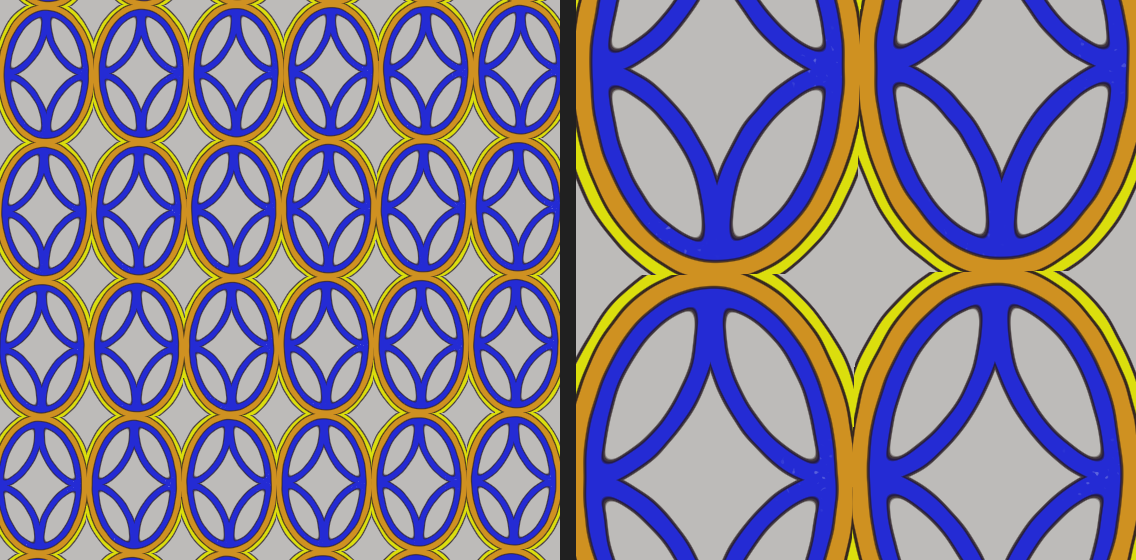
Left: the whole. Right: its middle third, enlarged.
Reproduce this pattern procedurally as a Shadertoy shader.

```glsl
// Slightly skewed grid of outlined ovals, each holding four leaves around a concave diamond.
#define COLUMN_STEP vec2(0.1694, 0.0017)
#define ROW_STEP    vec2(0.0041, 0.2447)
#define FIRST_OVAL  vec2(0.0827, 0.8670)
#define YELLOW_R    vec2(0.0936, 0.1330)
#define ORANGE_R    vec2(0.0866, 0.1262)
#define BLUE_R      vec2(0.0752, 0.1146)
#define OPENING_R   vec2(0.0645, 0.1037)
#define CORNER      vec2(0.0846, 0.1224)
#define DIAMOND_R   vec2(0.0938, 0.1298)
#define LEAF_R      vec2(0.0827, 0.1178)
#define STEM        vec2(0.0075, 0.0060)
#define LINE_HALF   0.0009

const vec3 GREY   = vec3(0.74, 0.735, 0.725);
const vec3 YELLOW = vec3(0.86, 0.87, 0.05);
const vec3 ORANGE = vec3(0.81, 0.57, 0.13);
const vec3 BLUE   = vec3(0.14, 0.17, 0.83);
const vec3 INK    = vec3(0.15, 0.10, 0.12);

vec2 randomGradient(vec2 p) {
    vec3 h = fract(p.xyx * vec3(0.1031, 0.1030, 0.0973));
    h += dot(h, h.yzx + 33.33);
    return 2.0 * fract((h.xx + h.yz) * h.zy) - 1.0;
}

float gradientNoise(vec2 p) {
    vec2 i = floor(p), f = fract(p);
    vec2 u = f * f * (3.0 - 2.0 * f);
    vec2 e = vec2(1.0, 0.0);
    float a = dot(randomGradient(i), f);
    float b = dot(randomGradient(i + e), f - e);
    float c = dot(randomGradient(i + e.yx), f - e.yx);
    float d = dot(randomGradient(i + e.xx), f - e.xx);
    return mix(mix(a, b, u.x), mix(c, d, u.x), u.y);
}

// Approximate signed distance to an axis-aligned ellipse
float ellipse(vec2 p, vec2 r) {
    float k = length(p / r);
    return k * (k - 1.0) / max(length(p / (r * r)), 1e-4);
}

float smoothMax(float a, float b, float k) {
    float h = max(k - abs(a - b), 0.0) / k;
    return max(a, b) + h * h * k * 0.25;
}

float cover(float d, float pixel) {
    return clamp(0.5 - d / pixel, 0.0, 1.0);
}

vec3 inkLine(vec3 col, float d, float strength, float pixel) {
    return mix(col, INK, strength * cover(abs(d) - LINE_HALF, 1.3 * pixel));
}

void mainImage(out vec4 fragColor, in vec2 fragCoord) {
    float pixel = 1.0 / min(iResolution.x, iResolution.y);
    vec2 uv = fragCoord * pixel;

    // Position relative to the nearest oval of the skewed lattice
    mat2 lattice = mat2(COLUMN_STEP, ROW_STEP);
    vec2 cell = round(inverse(lattice) * (uv - FIRST_OVAL));
    vec2 p = uv - FIRST_OVAL - lattice * cell;

    // Hand-drawn unevenness
    float wobble = 0.0012 * gradientNoise(uv * 38.0 + 7.0);
    float drift = 0.0022 * gradientNoise(uv * 23.0 + 31.0);
    p += 0.0007 * vec2(gradientNoise(uv * 60.0), gradientNoise(uv * 60.0 + 50.0));
    vec2 q = abs(p);

    // Bands
    float yellow = ellipse(p, YELLOW_R) + drift;
    float orange = ellipse(p, ORANGE_R) + wobble;
    float blue = ellipse(p, BLUE_R) - wobble;

    // Openings: rounded leaves and the central diamond
    float opening = ellipse(p, OPENING_R);
    float leaf = smoothMax(opening, ellipse(q - CORNER, LEAF_R), 0.008);
    leaf = smoothMax(leaf, max(STEM.x - q.x, STEM.y - q.y), 0.008);
    float diamond = max(opening, -ellipse(q - CORNER, DIAMOND_R));
    float gap = min(leaf, diamond) + wobble * 0.6;

    // Pale specks worn into the lower and right parts of the blue
    float wearArea = max(smoothstep(0.035, 0.0, length(p - vec2(-0.030, -0.103))),
                         smoothstep(0.030, 0.0, length(p - vec2(0.060, 0.002))));
    float specks = smoothstep(0.28, 0.50, gradientNoise(uv * 310.0)) * wearArea;
    vec3 paint = mix(BLUE, vec3(0.45, 0.48, 0.88), 0.7 * specks);

    // Layers from back to front
    vec3 col = mix(GREY, YELLOW, cover(yellow, pixel));
    col = inkLine(col, yellow - 0.0007 - 0.4 * wobble, 0.9, pixel);
    col = mix(col, ORANGE, cover(orange, pixel));
    col = inkLine(col, orange, 0.9, pixel);
    col = mix(col, paint, cover(blue, pixel));
    col = inkLine(col, blue, 0.75, pixel);
    col = mix(col, GREY, cover(gap, pixel));
    col = inkLine(col, gap, 0.8, pixel);

    fragColor = vec4(col, 1.0);
}
```
